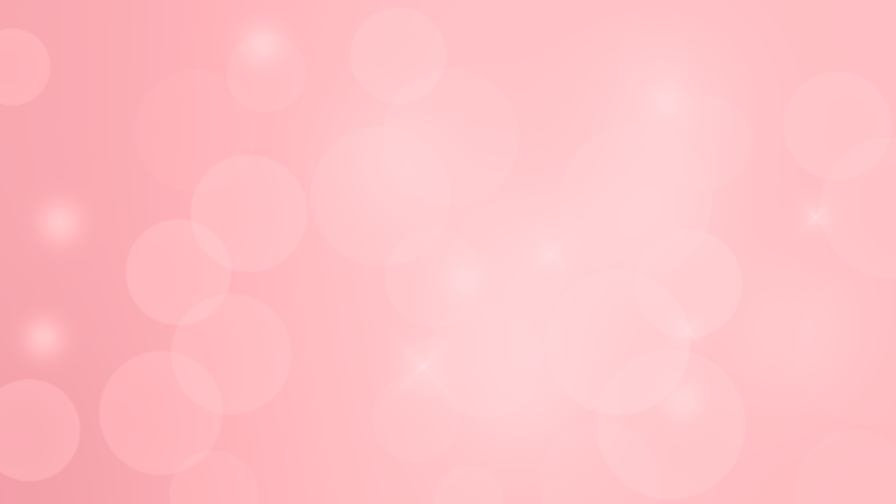
This background is drawn by a Shadertoy shader. Its source:

```glsl
#define DISC_COUNT 27
#define HAZE_COUNT 6
#define GLOW_COUNT 6
#define STAR_COUNT 4
#define DISC_RADIUS vec2(0.065, 0.17)
#define DISC_OPACITY vec2(0.07, 0.30)
#define DARK_TONE 0.658
#define LIGHT_TONE 0.748
#define DISC_TONE 0.84
#define GLOW_TONE 0.865
#define FOCUS vec2(0.69, 0.33)

float hash(float n) {
    return fract(sin(n * 12.9898 + 4.137) * 43758.5453);
}

// Evenly spread points in the unit square
vec2 scatter(float i, vec2 offset) {
    return fract(i * vec2(0.7549, 0.5698) + offset);
}

float gaussian(vec2 d, float radius) {
    return exp(-dot(d, d) / (radius * radius));
}

// Broad light: dim at the left, dimmest in the lower left corner
float backdrop(vec2 uv, float aspect) {
    float tone = mix(DARK_TONE, LIGHT_TONE, smoothstep(-0.03, 0.55, uv.x));
    vec2 scale = vec2(aspect, 1.0);
    tone += 0.028 * gaussian((uv - vec2(0.57, 0.5)) * scale, 0.55);
    tone -= 0.035 * gaussian(uv * scale, 0.4);
    tone -= 0.015 * gaussian((uv - vec2(1.0, 0.1)) * scale, 0.5);
    return tone;
}

// Flat disc with a crisp edge, slightly stronger at the rim
float disc(vec2 d, float radius) {
    float dist = length(d);
    float edge = max(0.003, 1.0 / iResolution.y);
    float rim = 0.85 + 0.15 * smoothstep(0.3, 1.0, dist / radius);
    return rim * (1.0 - smoothstep(-edge, edge, dist - radius));
}

// Four tapering diagonal rays around a soft core
float star(vec2 d, float size) {
    vec2 q = abs(vec2(d.x + d.y, d.x - d.y)) * 0.7071 / size;
    float rays = exp(-q.x * 20.0 - q.y * 1.8) + exp(-q.y * 20.0 - q.x * 1.8);
    return 0.4 * rays + 0.45 * gaussian(d, size * 0.55);
}

// Pink ramp from dusty rose to pale blush
vec3 blush(float tone) {
    float red = 1.0 - 0.55 * max(0.0, 0.705 - tone);
    float blue = tone + 0.013 + 0.15 * max(0.0, 0.78 - tone);
    return vec3(red, tone, blue);
}

void mainImage(out vec4 fragColor, in vec2 fragCoord) {
    vec2 uv = fragCoord / iResolution.xy;
    float aspect = iResolution.x / iResolution.y;
    vec2 scale = vec2(aspect, 1.0);
    float tone = backdrop(uv, aspect);

    // Large hazy patches around the middle
    for (int i = 0; i < HAZE_COUNT; i++) {
        float id = float(i);
        vec2 center = mix(vec2(0.3, 0.05), vec2(0.9, 0.85), scatter(id, vec2(0.72, 0.65)));
        float radius = mix(0.12, 0.2, hash(id + 70.0));
        tone += 0.042 * gaussian((uv - center) * scale, radius);
    }

    // Translucent discs, more opaque near the focus
    for (int i = 0; i < DISC_COUNT; i++) {
        float id = float(i);
        vec2 center = scatter(id, vec2(0.67, 0.041));
        float nearness = gaussian((center - FOCUS) * scale, 0.2);
        float size = max(hash(id + 11.0), 0.75 * nearness);
        float radius = mix(DISC_RADIUS.x, DISC_RADIUS.y, size);
        float strength = hash(id + 37.0);
        float opacity = mix(DISC_OPACITY.x, DISC_OPACITY.y, strength) + 0.4 * nearness;
        tone = mix(tone, DISC_TONE, opacity * disc((uv - center) * scale, radius));
    }

    // Small round glows
    for (int i = 0; i < GLOW_COUNT; i++) {
        float id = float(i);
        vec2 center = mix(vec2(0.04, 0.1), vec2(0.96, 0.92), scatter(id, vec2(0.01, 0.28)));
        float radius = mix(0.032, 0.045, hash(id + 53.0));
        tone = mix(tone, GLOW_TONE, 0.6 * gaussian((uv - center) * scale, radius));
    }

    // Diagonal sparkles
    for (int i = 0; i < STAR_COUNT; i++) {
        float id = float(i);
        vec2 center = mix(vec2(0.4, 0.08), vec2(0.98, 0.6), scatter(id, vec2(0.37, 0.8)));
        float size = mix(0.035, 0.1, hash(id + 91.0));
        tone = mix(tone, GLOW_TONE, min(star((uv - center) * scale, size), 1.0));
    }

    fragColor = vec4(blush(tone), 1.0);
}
```
